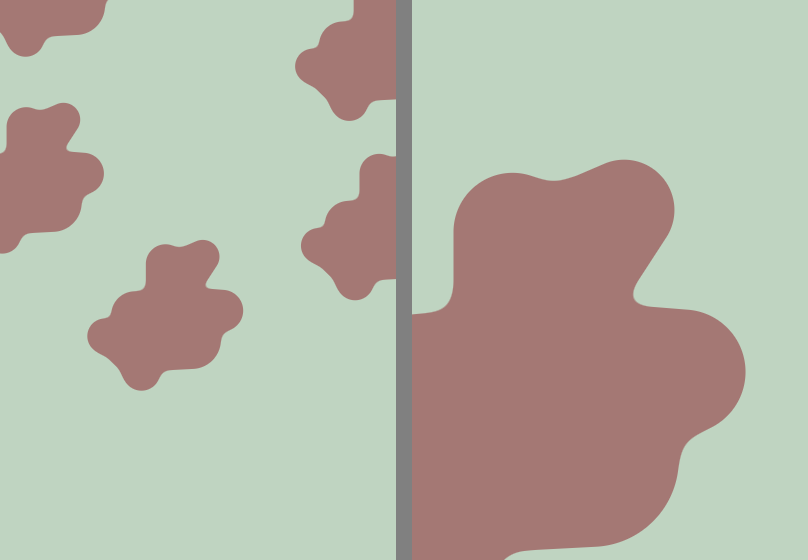
Left, the full canvas; right, a detail of the centre.
Write a Shadertoy shader that draws this pattern.

```glsl
// Flat dusty-rose blobs scattered over pale sage green.
// One lobed blob is built from smoothly joined circles and capsules,
// then repeated on a skewed two-by-two grid around a central copy.

float circle(vec2 p, vec2 center, float radius) {
    return length(p - center) - radius;
}

float capsule(vec2 p, vec2 a, vec2 b, float radius) {
    vec2 axis = b - a;
    float t = clamp(dot(p - a, axis) / dot(axis, axis), 0.0, 1.0);
    return length(p - a - axis * t) - radius;
}

// Union with a rounded inner corner of width k
float join(float a, float b, float k) {
    float h = max(k - abs(a - b), 0.0) / k;
    return min(a, b) - h * h * k * 0.25;
}

float blob(vec2 p) {
    // Upper right lobe with its slanted neck
    vec2 bend = vec2(0.52, 0.78);
    float d = min(capsule(p, vec2(0.38, 0.72), bend, 0.23),
                  capsule(p, bend, vec2(0.26, 0.38), 0.23));
    // Upper left lobe and right lobe
    d = join(d, capsule(p, vec2(0.01, 0.68), vec2(0.01, 0.0), 0.27), 0.13);
    d = join(d, capsule(p, vec2(0.54, 0.06), vec2(0.79, 0.04), 0.285), 0.12);
    // Core, broad underside and left shoulder
    d = join(d, circle(p, vec2(-0.21, -0.32), 0.40), 0.10);
    d = join(d, capsule(p, vec2(-0.01, -0.38), vec2(0.37, -0.36), 0.40), 0.17);
    d = join(d, circle(p, vec2(-0.41, -0.02), 0.325), 0.18);
    // Left and bottom lobes, linked by a waist
    vec2 leftLobe = vec2(-0.82, -0.31);
    vec2 bottomLobe = vec2(-0.32, -0.80);
    float foot = capsule(p, leftLobe, bottomLobe, 0.19);
    foot = join(foot, circle(p, leftLobe, 0.235), 0.10);
    foot = join(foot, circle(p, bottomLobe, 0.255), 0.10);
    return join(d, foot, 0.13);
}

void mainImage(out vec4 fragColor, in vec2 fragCoord) {
    // The canvas is 7.68 units high
    float pixel = 7.68 / iResolution.y;
    vec2 p = fragCoord * pixel;

    // Central blob, then two side columns of two
    float d = blob(p - vec2(2.26, 3.38));
    for (int i = 0; i < 4; i++) {
        float side = float(i % 2);
        float row = float(i / 2);
        vec2 lower = mix(vec2(0.35, 5.26), vec2(5.19, 4.62), side);
        vec2 rise = mix(vec2(0.32, 2.70), vec2(-0.08, 2.46), side);
        d = min(d, blob(p - lower - rise * row));
    }

    vec3 sage = vec3(0.749, 0.831, 0.757);
    vec3 rose = vec3(0.643, 0.471, 0.455);
    float coverage = clamp(0.5 - d / pixel, 0.0, 1.0);
    fragColor = vec4(mix(sage, rose, coverage), 1.0);
}
```
